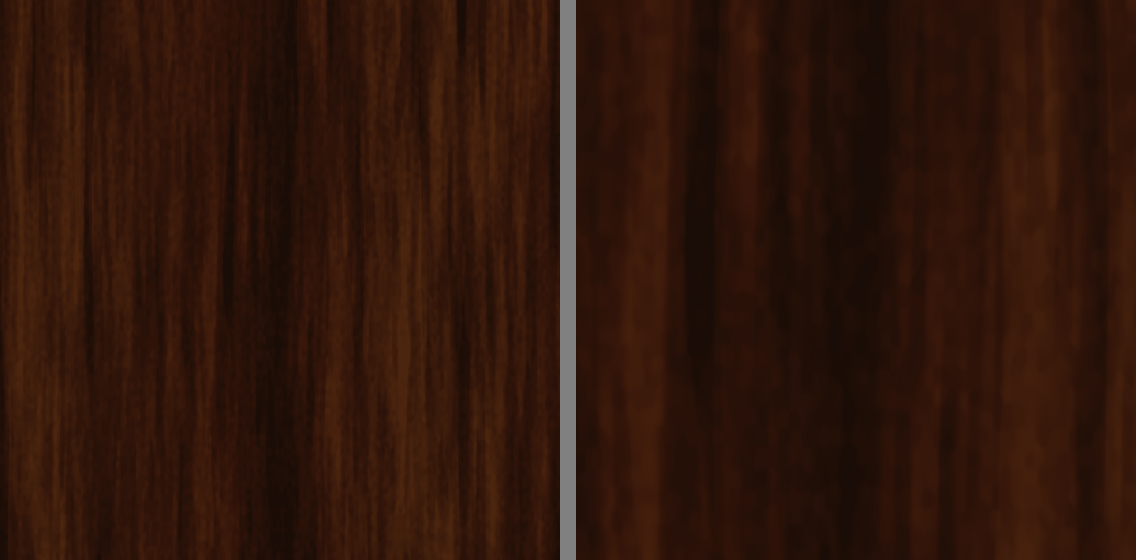
Left, the full canvas; right, a detail of the centre.
This texture is drawn by a WebGL 1 fragment shader. Its source:

```glsl
precision highp float;

uniform vec2 u_resolution;

const vec3 DARK_BROWN = vec3(0.128, 0.058, 0.027);
const vec3 MID_BROWN = vec3(0.193, 0.082, 0.037);
const vec3 LIGHT_BROWN = vec3(0.272, 0.130, 0.050);
const vec3 RED_TINT = vec3(0.006, -0.004, -0.001);

const float BASE_TONE = 0.56;
const float SWELL_DEPTH = 0.14;
const float SWELL_PERIOD = 0.68;
const float SWELL_PEAK = 0.10;

// Bands: centre, half width, depth
const vec3 HEART_BAND = vec3(0.505, 0.046, 0.42);
const vec3 SIDE_BAND = vec3(0.190, 0.028, 0.34);
const vec3 SEAM_BAND = vec3(0.825, 0.012, 0.52);
const vec3 LEFT_EDGE = vec3(0.000, 0.014, 0.42);
const vec3 RIGHT_EDGE = vec3(0.990, 0.009, 0.42);

// Cells per canvas, across and along the grain
const vec2 BROAD_SCALE = vec2(17.0, 2.6);
const vec2 STREAK_SCALE = vec2(52.0, 3.4);
const vec2 PORE_SCALE = vec2(60.0, 2.6);
const vec2 FIBRE_SCALE = vec2(120.0, 9.0);
const vec2 SPECKLE_SCALE = vec2(150.0, 85.0);

const float BROAD_DEPTH = 0.48;
const float STREAK_DEPTH = 0.55;
const float PORE_DEPTH = 0.36;
const float FIBRE_DEPTH = 0.48;
const float SPECKLE_DEPTH = 0.26;
const float CELL_SHARPNESS = 6.0;
const float TAU = 6.2831853;

vec3 hash3(vec2 p) {
  vec3 q = fract(vec3(p.xyx) * vec3(0.1031, 0.1030, 0.0973));
  q += dot(q, q.yxz + 33.33);
  return fract((q.xxy + q.yzz) * q.zyx);
}

// Soft cellular noise: cell values blended by distance to their seeds
float cellNoise(vec2 p, float seed) {
  vec2 cell = floor(p);
  vec2 local = fract(p);
  float sum = 0.0;
  float total = 0.0;
  for (int j = -1; j <= 1; j++) {
    for (int i = -1; i <= 1; i++) {
      vec2 offset = vec2(float(i), float(j));
      vec3 h = hash3(cell + offset + seed);
      vec2 d = offset + 0.15 + 0.7 * h.xy - local;
      float weight = exp(-CELL_SHARPNESS * dot(d, d));
      sum += weight * h.z;
      total += weight;
    }
  }
  return sum / total;
}

float bandShade(float x, vec3 band) {
  float d = (x - band.x) / band.y;
  return band.z * exp(-d * d);
}

// Layered sines bend the grain very slightly along its length
float grainBend(vec2 p) {
  return 0.0014 * sin(TAU * (1.1 * p.y + 1.7 * p.x))
       + 0.0007 * sin(TAU * (2.7 * p.y - 3.1 * p.x) + 1.3);
}

void main() {
  vec2 uv = gl_FragCoord.xy / u_resolution;
  vec2 grain = vec2(uv.x + grainBend(uv), uv.y);

  // Broad layout of light and dark boards
  float swell = cos(TAU * (grain.x - SWELL_PEAK) / SWELL_PERIOD);
  float shade = bandShade(grain.x, HEART_BAND) + bandShade(grain.x, SIDE_BAND)
              + bandShade(grain.x, SEAM_BAND) + bandShade(grain.x, LEFT_EDGE)
              + bandShade(grain.x, RIGHT_EDGE);
  float broad = cellNoise(grain * BROAD_SCALE, 17.0);
  float streak = cellNoise(grain * STREAK_SCALE, 71.0);
  float tone = BASE_TONE + SWELL_DEPTH * swell - shade * (0.6 + 0.8 * streak);

  // Streaks, pores and fibres along the grain
  tone += BROAD_DEPTH * (broad - 0.5) + STREAK_DEPTH * (streak - 0.5);
  float pore = cellNoise(grain * PORE_SCALE, 139.0);
  tone -= PORE_DEPTH * (1.0 - smoothstep(0.10, 0.32, pore));
  tone += FIBRE_DEPTH * (cellNoise(grain * FIBRE_SCALE, 211.0) - 0.5);
  tone += SPECKLE_DEPTH * (cellNoise(uv * SPECKLE_SCALE, 307.0) - 0.5);
  tone = clamp(tone, -0.2, 1.15);

  // Colour ramp with a red cast in the middle tones
  vec3 color = tone < 0.5 ? mix(DARK_BROWN, MID_BROWN, tone * 2.0)
                          : mix(MID_BROWN, LIGHT_BROWN, tone * 2.0 - 1.0);
  color += RED_TINT * (0.5 - 0.5 * swell) * smoothstep(0.0, 0.5, tone);

  gl_FragColor = vec4(color, 1.0);
}
```
